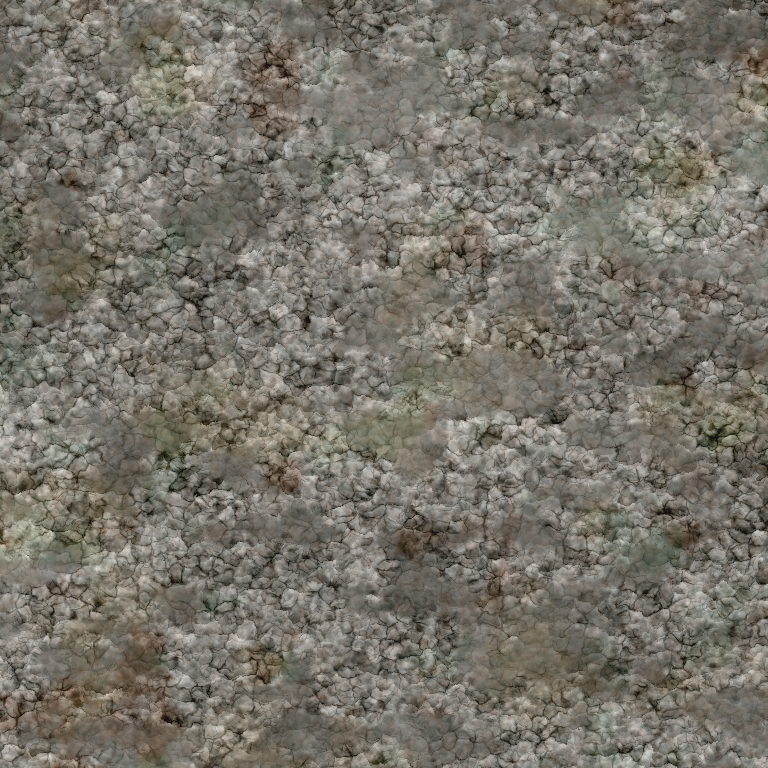
Write a Shadertoy shader that draws this texture.

```glsl
vec2 hash22(vec2 p) {
    vec3 q = fract(p.xyx * vec3(0.1031, 0.1030, 0.0973));
    q += dot(q, q.yzx + 33.33);
    return fract((q.xx + q.yz) * q.zy);
}

float noise(vec2 p) {
    vec2 i = floor(p), f = fract(p);
    f = f * f * (3.0 - 2.0 * f);
    return mix(mix(hash22(i).x, hash22(i + vec2(1, 0)).x, f.x),
               mix(hash22(i + vec2(0, 1)).x, hash22(i + vec2(1, 1)).x, f.x), f.y);
}

float fbm(vec2 p) {
    float sum = 0.0, weight = 0.533;
    for (int i = 0; i < 4; i++) {
        sum += weight * noise(p);
        p = mat2(1.6, 1.2, -1.2, 1.6) * p + 7.3;
        weight *= 0.5;
    }
    return sum;
}

// Cellular flakes: x = gap to the neighbour, y = random tone, z = height above centre
vec3 flakes(vec2 p) {
    vec2 cell = floor(p), f = fract(p);
    float nearest = 9.0, second = 9.0, tone = 0.0, rise = 0.0;
    for (int y = -1; y <= 1; y++)
    for (int x = -1; x <= 1; x++) {
        vec2 o = vec2(x, y);
        vec2 d = f - o - hash22(cell + o);
        float dist = length(d);
        if (dist < nearest) {
            second = nearest;
            nearest = dist;
            tone = hash22(cell + o + 71.0).y;
            rise = d.y;
        } else {
            second = min(second, dist);
        }
    }
    return vec3(second - nearest, tone, rise);
}

void mainImage(out vec4 fragColor, in vec2 fragCoord) {
    vec2 uv = fragCoord / iResolution.y;

    // Ragged flake outlines at two sizes
    vec2 warp = vec2(fbm(uv * 70.0), fbm(uv * 70.0 + 31.0)) - 0.5;
    vec2 p = uv + 0.017 * warp;
    vec3 coarse = flakes(p * vec2(46, 58));
    vec3 fine = flakes(p * vec2(92, 116) + 9.0);

    // Broken crevices, surface roughness and deep pits
    float crevice = (1.0 - smoothstep(0.0, 0.24, coarse.x)) * smoothstep(0.3, 0.65, noise(uv * 48.0));
    float crack = (1.0 - smoothstep(0.0, 0.26, fine.x)) * smoothstep(0.35, 0.7, noise(uv * 75.0 + 5.0));
    float rough = fbm(uv * 135.0 + 3.0) - 0.5;
    float pit = smoothstep(0.62, 0.8, fbm(uv * vec2(42, 62) + 13.0));

    float crust = 0.16 * (coarse.y - 0.5) + 0.10 * (fine.y - 0.5)
                + 0.10 * coarse.z + 0.07 * fine.z
                - 0.21 * crevice - 0.13 * crack + 0.42 * rough - 0.16 * pit;

    // Smooth dull film lying in flattened patches
    float film = smoothstep(0.50, 0.66, fbm(uv * vec2(13, 23) + 41.0));
    float broad = fbm(uv * vec2(4, 7) + 2.0) - 0.5;
    float value = 0.532 + 0.30 * broad + crust * mix(1.0, 0.4, film) - 0.09 * film;

    // Warm grey with faint ochre, moss and rust
    vec3 stone = value + vec3(0.012, 0.0, mix(-0.042, -0.012, value));
    float ochre = smoothstep(0.5, 0.75, fbm(uv * 9.0 + 60.0));
    float moss = smoothstep(0.55, 0.75, fbm(uv * 14.0 + 83.0));
    float rust = smoothstep(0.62, 0.78, fbm(uv * vec2(11, 13) + 97.0));
    stone += ochre * vec3(0.02, 0.006, -0.025) + moss * vec3(-0.03, -0.005, -0.025);
    stone -= rust * vec3(0.07, 0.11, 0.13);
    stone += 0.03 * (noise(uv * 110.0 + 23.0) - 0.5) * vec3(1.0, -0.2, -0.8);

    fragColor = vec4(clamp(stone, 0.07, 0.85), 1.0);
}
```
